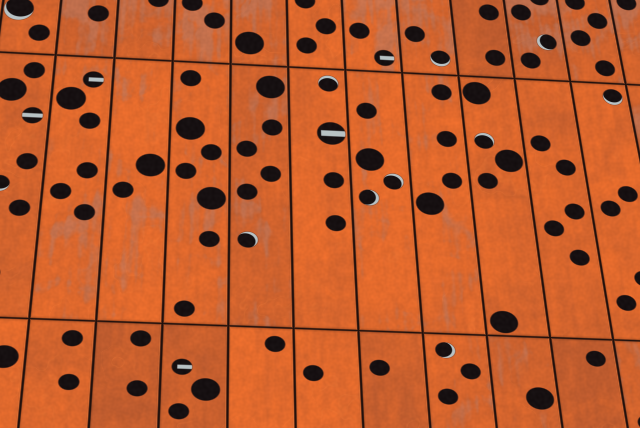
Give the GLSL for this texture, as a WebGL 1 fragment shader.

```glsl
precision highp float;
// Rusted steel cladding: leaning rows of tall panels pierced by scattered round holes.
uniform vec2 u_resolution;

float hash(vec2 p) {
  return fract(sin(dot(p, vec2(127.1, 311.7))) * 4375.85);
}

vec2 gradient(vec2 cell) {
  float angle = 6.2832 * hash(cell);
  return vec2(cos(angle), sin(angle));
}

float noise(vec2 p) {
  vec2 i = floor(p), f = fract(p);
  vec2 u = f * f * f * (f * (f * 6.0 - 15.0) + 10.0);
  vec2 e = vec2(1.0, 0.0);
  float low = mix(dot(gradient(i), f), dot(gradient(i + e), f - e), u.x);
  float high = mix(dot(gradient(i + e.yx), f - e.yx), dot(gradient(i + 1.0), f - 1.0), u.x);
  return mix(low, high, u.y);
}

float fbm(vec2 p) {
  float sum = 0.0, amp = 0.6;
  for (int i = 0; i < 4; i++) {
    sum += amp * noise(p);
    p = mat2(1.6, 1.2, -1.2, 1.6) * p + 7.3;
    amp *= 0.5;
  }
  return sum;
}

// Mottled rust with a tone per panel, streaks, wisps and pale scuffs
vec3 rust(vec2 p, vec2 grid, vec2 panel) {
  vec2 seed = panel * vec2(3.7, 5.3);
  vec2 warp = vec2(fbm(p * 9.0 + seed), fbm(p * 9.0 + seed + 20.0));
  float stain = fbm(p * 13.0 + seed + warp * 1.5);
  float streak = noise(vec2(grid.x * 11.0, grid.y * 4.0) + seed);
  float sunny = smoothstep(0.35, 0.0, distance(p, vec2(0.7, 0.3)));
  float dull = 0.06 + 0.8 * hash(panel + 4.6) + 0.7 * stain + 0.25 * streak - 0.3 * sunny;
  dull += 0.18 * smoothstep(0.15, 0.0, p.y);
  vec3 col = mix(vec3(0.90, 0.42, 0.175), vec3(0.74, 0.355, 0.18), clamp(dull, 0.0, 1.0));

  float wisp = smoothstep(0.07, 0.0, abs(noise(p * 15.0 + warp * 3.0 + seed)));
  col = mix(col, vec3(0.93, 0.48, 0.22), 0.22 * wisp * smoothstep(-0.1, 0.3, warp.x));
  float scuff = smoothstep(0.05, 0.45, stain + 0.4 * streak + 0.25 * smoothstep(0.12, 0.0, p.y));
  col = mix(col, vec3(0.75, 0.47, 0.36), 0.65 * scuff * step(0.5, hash(panel + 8.2)));
  return col * (1.0 + 0.05 * noise(p * 190.0) + 0.05 * noise(p * 70.0));
}

// Dark interior; a few holes show a bright bar or a sliver of sky
vec3 holeInterior(vec2 q, float r, vec2 id, float aa) {
  vec3 col = vec3(0.085, 0.06, 0.065) + 0.02 * noise(q * 160.0 + id);
  float kind = hash(id + 31.4);
  float bar = smoothstep(aa, -aa, abs(q.y) - 0.2 * r);
  bar *= smoothstep(-aa, aa, q.x - r * (2.0 * hash(id + 2.8) - 1.4));
  float turn = 6.2832 * hash(id + 17.3);
  vec2 shift = 0.32 * r * vec2(cos(turn), sin(turn));
  float sliver = smoothstep(-aa, aa, length(q * vec2(1.0, 1.28) - shift) - r);
  float glint = kind > 0.93 ? bar : (kind > 0.84 ? sliver : 0.0);
  return mix(col, vec3(0.72, 0.76, 0.77), glint);
}

void main() {
  // Canvas width is one unit; y runs down from the top edge
  vec2 p = vec2(gl_FragCoord.x, u_resolution.y - gl_FragCoord.y) / u_resolution.x;
  float aa = 0.9 / u_resolution.x;

  // Perspective grid: columns fan out downwards, rows sink to the right
  float width = 0.0872 + 0.030 * p.y;
  float t = (p.x - 0.3613 + 0.009 * p.y) / width;
  vec2 grid = vec2(t + 0.0049 * t * t,
                   (p.y - 0.0814 - 0.0515 * p.x) / (0.4147 - 0.015 * p.x));
  vec2 panel = floor(grid), local = fract(grid);
  vec3 col = rust(p, grid, panel);

  // Seams, with a faint worn edge beside them
  vec2 seam = (0.5 - abs(local - 0.5)) * vec2(width, 0.41);
  col *= 1.0 - 0.13 * smoothstep(0.006, 0.001, min(seam.x, seam.y));
  float lit = smoothstep(0.0012, 0.0, abs(seam.x - 0.0032)) * step(0.5, local.x);
  col = mix(col, vec3(0.95, 0.52, 0.27), 0.35 * lit);
  float gap = max(smoothstep(aa, -aa, seam.x - 0.0018), smoothstep(aa, -aa, seam.y - 0.0013));
  col = mix(col, vec3(0.13, 0.065, 0.05), gap);

  // Holes zigzag down each panel, dropping out in clumps
  float slot = local.y * 11.6 - 0.3;
  for (int i = -1; i <= 1; i++) {
    float cell = floor(slot) + float(i);
    float depth = panel.y * 11.0 + cell;
    vec2 id = vec2(panel.x, depth);
    float chance = mix(0.6, 0.32, smoothstep(5.0, 10.0, depth));
    chance += 0.6 * noise(id * vec2(0.43, 0.29) + 3.1);
    if (cell < 0.0 || cell > 10.0 || hash(id + 0.7) > chance) continue;

    float side = mod(cell + floor(2.0 * hash(panel + 12.9)), 2.0) * 2.0 - 1.0;
    vec2 center = vec2(0.5 + 0.19 * side + 0.06 * (hash(id + 5.1) - 0.5),
                       cell + 0.5 + 0.4 * (hash(id + 9.4) - 0.5));
    float r = hash(id + 21.6) > 0.82 ? 0.0222 : 0.0157;
    vec2 q = (vec2(local.x, slot) - center) * vec2(width, 0.0355);
    float d = length(q * vec2(1.0, 1.28)) - r;
    col = mix(col, vec3(0.45, 0.21, 0.12), 0.6 * smoothstep(0.0022, 0.0, d));
    col = mix(col, holeInterior(q, r, id, aa), smoothstep(aa, -aa, d));
  }

  gl_FragColor = vec4(clamp(col, 0.0, 1.0), 1.0);
}
```
